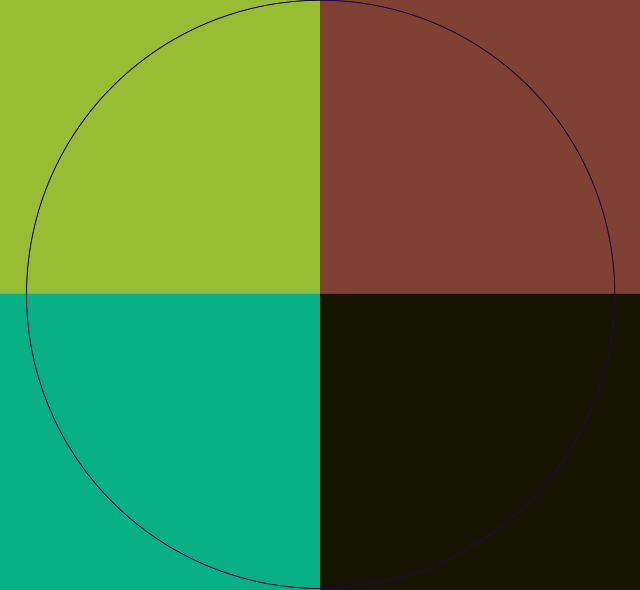
Write a Shadertoy shader that draws this background.

```glsl
const vec3 LIME  = vec3(0.592, 0.742, 0.200);
const vec3 BROWN = vec3(0.494, 0.255, 0.200);
const vec3 TEAL  = vec3(0.030, 0.694, 0.522);
const vec3 DARK  = vec3(0.082, 0.078, 0.000);
const vec3 NAVY  = vec3(0.110, 0.040, 0.240);

// Antialiased step across a signed distance
float edge(float dist, float soft) {
    return smoothstep(-0.5 * soft, 0.5 * soft, dist);
}

// Coverage of a circular outline
float ring(vec2 p, float radius, float width, float soft) {
    float dist = abs(length(p) - radius) - 0.5 * width;
    return 1.0 - edge(dist, soft);
}

// Four flat colours meeting at the origin of p
vec3 quadrants(vec2 p, float soft) {
    float right = edge(p.x, soft);
    float top = edge(p.y, soft);
    return mix(mix(TEAL, DARK, right), mix(LIME, BROWN, right), top);
}

void mainImage(out vec4 fragColor, in vec2 fragCoord) {
    // Canvas height is one unit, x is centred
    float pixel = 1.0 / iResolution.y;
    vec2 p = vec2(fragCoord.x - 0.5 * iResolution.x, fragCoord.y) * pixel;

    // Background panels
    vec3 color = quadrants(p - vec2(0.0, 0.5021), pixel);

    // Thin circle touching the top and bottom
    float line = ring(p - vec2(0.0011, 0.5011), 0.4985, 0.0019, pixel);
    color = mix(color, NAVY, line);

    fragColor = vec4(color, 1.0);
}
```
